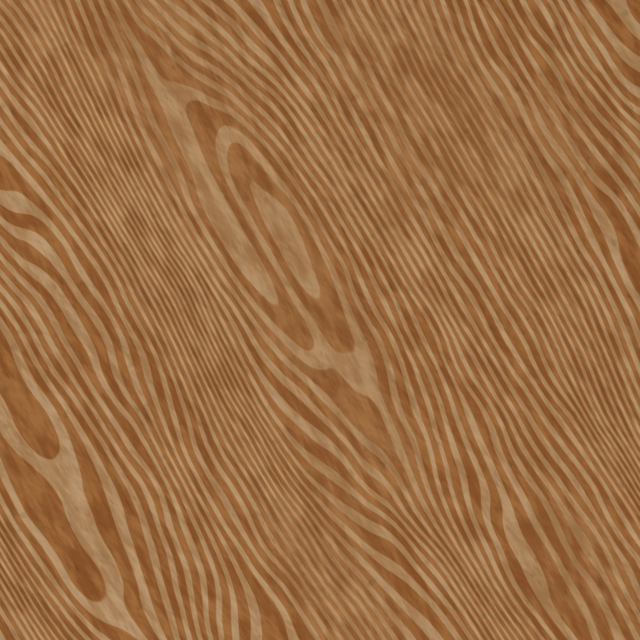
Reproduce this texture procedurally as a three.js fragment shader.

```glsl
// Oak veneer: slanted wavy growth rings with cathedral loops and fine fibres.
varying vec2 vUv;

const float GRAIN_ANGLE = -1.04;
const float RINGS_PER_UNIT = 54.0;
const float EDGE_WIDTH = 0.0015;

const vec3 DARK_WOOD = vec3(0.512, 0.310, 0.158);
const vec3 WARM_WOOD = vec3(0.604, 0.404, 0.226);
const vec3 TAN_WOOD = vec3(0.628, 0.470, 0.312);
const vec3 PALE_WOOD = vec3(0.704, 0.570, 0.420);

float hash(vec2 p) {
  return fract(sin(dot(p, vec2(127.1, 311.7))) * 43758.5453);
}

// Smooth value noise from 0 to 1.
float noise(vec2 p) {
  vec2 cell = floor(p);
  vec2 f = fract(p);
  vec2 u = f * f * f * (f * (f * 6.0 - 15.0) + 10.0);
  float low = mix(hash(cell), hash(cell + vec2(1.0, 0.0)), u.x);
  float high = mix(hash(cell + vec2(0.0, 1.0)), hash(cell + vec2(1.0, 1.0)), u.x);
  return mix(low, high, u.y);
}

float fbm(vec2 p) {
  float sum = 0.0;
  float weight = 0.5;
  for (int i = 0; i < 4; i++) {
    sum += weight * noise(p);
    p = p * 2.03 + vec2(17.3, 9.1);
    weight *= 0.5;
  }
  return sum / 0.9375;
}

// Turns canvas coordinates into x across and y along the grain.
vec2 grainSpace(vec2 p, float angle) {
  vec2 along = vec2(cos(angle), sin(angle));
  return vec2(dot(p, vec2(-along.y, along.x)), dot(p, along));
}

// Ring count at a point; its contours are the growth rings.
float ringField(vec2 g) {
  g.x += 0.025 * noise(g * vec2(1.5, 2.2) + 31.0);
  float arches = 7.5 * noise(g * vec2(6.2, 1.3) + vec2(7.2, 3.4));
  float bends = 3.2 * noise(g * vec2(10.0, 2.9) + vec2(2.7, 19.1));
  float ripples = 0.50 * noise(g * vec2(27.0, 12.0) + 53.0);
  return RINGS_PER_UNIT * g.x + arches + bends + ripples;
}

// Ring density, used to keep edges equally sharp everywhere.
float ringSlope(vec2 g, float stepSize) {
  vec2 e = vec2(stepSize, 0.0);
  float dx = ringField(g + e.xy) - ringField(g - e.xy);
  float dy = ringField(g + e.yx) - ringField(g - e.yx);
  return length(vec2(dx, dy)) / (2.0 * stepSize);
}

// Pale bands: 1 inside, 0 in the dark wood between them.
float paleBand(float rings, float slope, float threshold) {
  float wave = abs(fract(rings) - 0.5) * 2.0;
  float blur = clamp(slope * EDGE_WIDTH * 2.0, 0.05, 0.42);
  return smoothstep(threshold - blur, threshold + blur, wave);
}

void main() {
  vec2 grain = grainSpace(vUv, GRAIN_ANGLE);

  // Growth rings, softer in some patches
  float patches = fbm(grain * vec2(6.0, 2.6) + 71.0);
  float threshold = 0.55 + 0.16 * (noise(grain * vec2(22.0, 7.0) + 11.0) - 0.5);
  float band = paleBand(ringField(grain), ringSlope(grain, 0.001), threshold);
  float contrast = mix(0.64, 0.98, smoothstep(0.34, 0.58, patches));
  band = mix(0.42, band, contrast);

  // Tone variation within dark and pale wood
  float streaks = fbm(grain * vec2(90.0, 22.0) + 5.0);
  float tone = smoothstep(0.22, 0.76, streaks);
  vec3 color = mix(mix(DARK_WOOD, WARM_WOOD, tone), mix(TAN_WOOD, PALE_WOOD, tone), band);

  // Fine fibres and a faint slanted weave
  float fibres = noise(grain * vec2(250.0, 60.0)) - 0.5;
  vec2 weave = grainSpace(vUv, -0.55);
  float threads = noise(weave * vec2(240.0, 70.0) + 90.0) - 0.5;
  color *= 1.0 + 0.06 * fibres + 0.06 * threads;

  // Sparse dark pores
  float pores = smoothstep(0.86, 0.98, noise(grain * vec2(150.0, 60.0) + 40.0));
  color *= 1.0 - 0.07 * pores;

  // Broad shading, dimmer toward the upper right
  float shade = 1.01 - 0.03 * smoothstep(0.6, 2.0, vUv.x + vUv.y);
  color *= shade + 0.015 * (noise(vUv * 2.5 + 13.0) - 0.5);

  gl_FragColor = vec4(color, 1.0);
}
```
